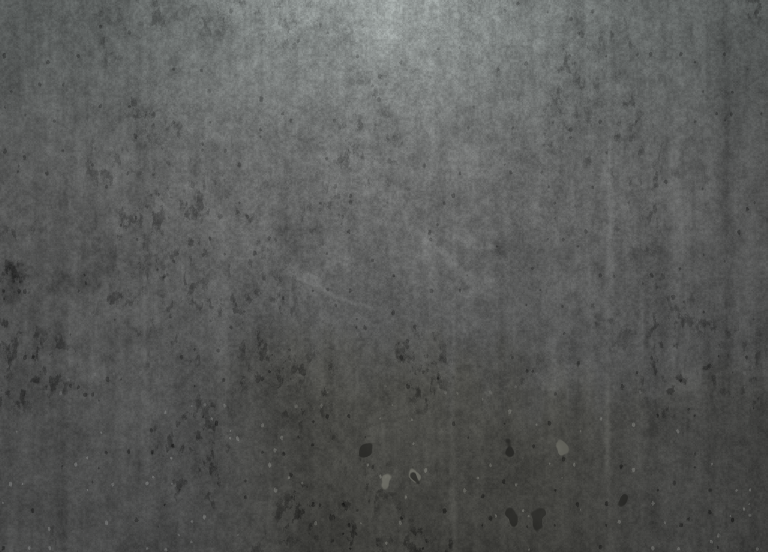
Reproduce this texture procedurally as a WebGL 2 fragment shader.

```glsl
#version 300 es
precision highp float;
uniform vec2 u_resolution;
out vec4 fragColor;

float hash(vec2 p) {
    vec3 q = fract(vec3(p.xyx) * 0.1031);
    q += dot(q, q.yzx + 33.33);
    return fract((q.x + q.y) * q.z);
}

float noise(vec2 p) {
    vec2 i = floor(p), f = fract(p);
    f = f * f * (3.0 - 2.0 * f);
    return mix(mix(hash(i), hash(i + vec2(1, 0)), f.x),
               mix(hash(i + vec2(0, 1)), hash(i + vec2(1, 1)), f.x), f.y);
}

// Layered noise centred on zero, roughly -0.5 to 0.5
float fbm(vec2 p) {
    float sum = 0.0, amp = 0.5;
    for (int i = 0; i < 5; i++) {
        sum += amp * (noise(p) - 0.5);
        p = mat2(1.97, 0.25, -0.25, 1.97) * p + 17.3;
        amp *= 0.55;
    }
    return sum;
}

// Stretched noise kept strictly upright
float streaks(vec2 p) {
    return 0.6 * noise(p) + 0.3 * noise(p * vec2(2.3, 1.9) + 9.0)
         + 0.2 * noise(p * vec2(5.1, 4.3) + 31.0) - 0.55;
}

// Sparse small dots, one at most per cell
float specks(vec2 p, float chance) {
    vec2 cell = floor(p), f = fract(p);
    vec2 centre = 0.35 + 0.3 * vec2(hash(cell + 3.1), hash(cell + 8.7));
    float radius = 0.12 + 0.2 * hash(cell + 5.5);
    float d = length((f - centre) * vec2(1.2, 0.9)) + 0.2 * (noise(p * 4.0) - 0.5);
    return step(hash(cell), chance) * (1.0 - smoothstep(radius - 0.1, radius + 0.1, d));
}

// Soft bright or dark upright seam that fades along its length
float seam(vec2 p, float x, float width) {
    float d = (p.x - x - 0.006 * (noise(vec2(p.y * 5.0, x)) - 0.5)) / width;
    return exp(-d * d) * (0.3 + 0.9 * noise(vec2(x * 90.0, p.y * 11.0)));
}

void main() {
    vec2 p = gl_FragCoord.xy / u_resolution.y;
    float aspect = u_resolution.x / u_resolution.y;
    float u = p.x / aspect;

    // Lamp glow from the top edge
    vec2 fall = vec2(u - 0.5, p.y - 1.03);
    vec2 sq = fall * fall;
    float tone = 0.265 + 0.205 * exp(-sq.x / 0.24 - sq.y / 0.48)
               + 0.15 * exp(-sq.x / 0.032 - sq.y / 0.03);

    // Damp stain with a ragged upper edge
    float cloud = fbm(p * 4.0 + 4.0);
    float edge = p.y + 0.28 * cloud + 0.1 * streaks(p * vec2(32.0, 4.0));
    float damp = (1.0 - smoothstep(0.27, 0.42, edge))
               * smoothstep(0.22, 0.45, u) * (1.0 - 0.6 * smoothstep(0.7, 0.9, u));
    tone -= 0.04 * damp;

    // Mottling, drips and fine surface grain
    float mottle = fbm(p * 13.0 + 40.0);
    float drip = streaks(p * vec2(45.0, 3.0));
    float fineDrip = streaks(p * vec2(110.0, 14.0) + 60.0);
    float sides = smoothstep(0.12, 0.45, abs(u - 0.48));
    float texture_ = 0.13 * cloud + 0.16 * mottle + (0.09 + 0.09 * sides) * drip
                   + 0.09 * fineDrip + 0.17 * fbm(p * 60.0)
                   + 0.11 * (noise(p * 190.0) - 0.5) + 0.08 * (hash(floor(p * 368.0)) - 0.5);
    tone *= 1.0 + 1.25 * texture_;

    // Dark scuffs gathered in loose patches
    float scuff = smoothstep(0.08, 0.24, fbm(p * vec2(75.0, 48.0) + 7.0));
    tone -= 0.075 * scuff * smoothstep(-0.02, 0.2, fbm(p * vec2(9.0, 6.0) + 80.0));
    float blot = smoothstep(0.17, 0.28, fbm(p * vec2(11.0, 8.0) + 21.0));
    tone -= 0.05 * blot * smoothstep(0.3, 0.5, p.y) * (1.0 - smoothstep(0.6, 0.8, p.y));

    // Pale smeared veins across the middle
    float vein = abs(fbm(p * vec2(3.5, 6.0) + vec2(p.y * 3.0, 12.0)));
    float belt = exp(-pow((p.y - 0.48) / 0.14, 2.0)) * smoothstep(-0.05, 0.15, fbm(p * 7.0 + 55.0));
    tone += 0.05 * belt * (1.0 - smoothstep(0.0, 0.05, vein));

    // Upright seams
    tone += 0.045 * seam(p, 0.792 * aspect, 0.006) + 0.03 * seam(p, 0.59 * aspect, 0.005);
    tone += 0.018 * seam(p, 0.29 * aspect, 0.012) - 0.03 * seam(p, 0.945 * aspect, 0.008);

    // Pits everywhere, pale crumbs low down
    tone -= 0.09 * specks(p * 75.0, 0.035);
    float low = 1.0 - smoothstep(0.2, 0.4, p.y);
    tone += 0.12 * low * specks(p * 85.0 + 13.0, 0.03);

    vec3 colour = tone * mix(vec3(0.995, 1.005, 1.0), vec3(1.01, 1.01, 0.955), damp);
    colour *= mix(vec3(1.0), vec3(0.98, 1.01, 1.005), smoothstep(0.6, 1.0, p.y));

    // Chipped flakes, some dark and some pale
    for (int i = 0; i < 9; i++) {
        vec2 id = vec2(float(i), 2.7);
        vec2 centre = vec2((0.42 + 0.42 * hash(id)) * aspect, 0.04 + 0.2 * hash(id + 11.0));
        vec2 q = p - centre;
        q.x += (hash(id + 23.0) - 0.5) * q.y;
        float size = 0.006 + 0.008 * hash(id + 37.0);
        float d = length(q * vec2(1.2, 0.75)) + 0.014 * (noise(p * 75.0 + id) - 0.5);
        float chip = 1.0 - smoothstep(size - 0.002, size + 0.002, d);
        vec3 flake = i % 3 == 0 ? vec3(0.41, 0.41, 0.38) : vec3(0.16, 0.16, 0.15);
        colour = mix(colour, flake * (1.0 + 0.5 * mottle), 0.85 * chip);
    }
    fragColor = vec4(clamp(colour, 0.0, 1.0), 1.0);
}
```
